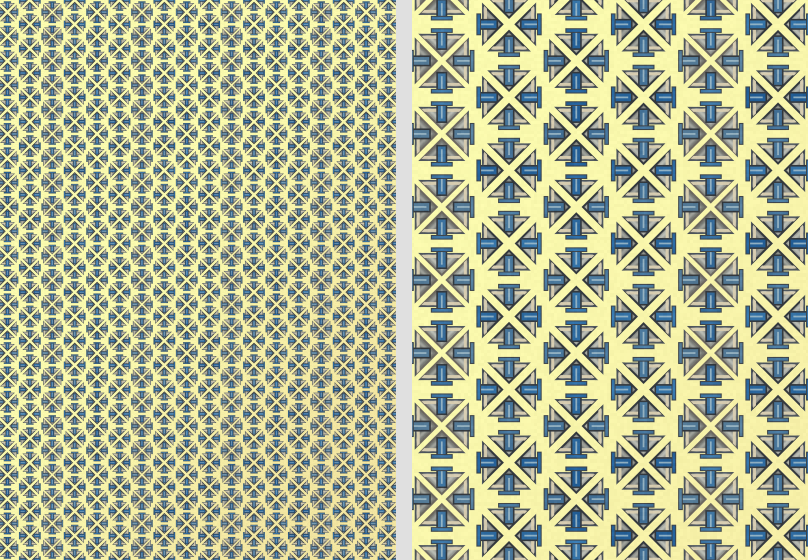
Left, the full canvas; right, a detail of the centre.
This pattern is drawn by a WebGL 1 fragment shader. Its source:

```glsl
precision highp float;
uniform vec2 u_resolution;

float hash(vec2 p) {
  return fract(sin(dot(p, vec2(127.1, 311.7))) * 43758.5453);
}

float fill(float d, float aa) {
  return 1.0 - smoothstep(-aa, aa, d);
}

float box(vec2 p, vec2 center, vec2 halfSize) {
  vec2 d = abs(p - center) - halfSize;
  return max(d.x, d.y);
}

// Four T-shaped arms separated by a pale diagonal cross
vec3 motif(vec2 q, float column, float seed, vec3 ground, float aa) {
  vec2 a = abs(q);
  vec2 w = vec2(min(a.x, a.y), max(a.x, a.y));
  float sideArm = step(a.y, a.x);
  float phase = mod(column, 4.0);
  float greyColumn = 1.0 - step(0.5, abs(phase - 2.0));
  float crossGap = mix(0.052, 0.034, greyColumn) + 0.006 * (seed - 0.5);
  float diagonal = (w.y - w.x) * 0.7071;

  vec3 charcoal = vec3(0.20, 0.22, 0.24);
  vec3 silver = vec3(0.66, 0.67, 0.64);
  vec3 blue = mix(vec3(0.13, 0.36, 0.58), vec3(0.30, 0.56, 0.74), seed * 0.5);
  float blueArm = mix(sideArm, 1.0 - sideArm, mod(column, 2.0));
  blue = mix(blue, vec3(0.36, 0.49, 0.58), 0.55 * blueArm + 0.25 * greyColumn);

  // Triangular arm with bevelled stripes along the cross
  float arm = max(w.y - 0.37, crossGap - diagonal);
  float shade = 0.9 + 0.12 * sin(diagonal * 70.0) + 0.08 * sign(q.x + q.y);
  vec3 c = mix(ground, silver * shade, fill(arm, aa));
  float edge = max(arm, diagonal - crossGap - 0.026);
  c = mix(c, mix(charcoal, vec3(0.42, 0.40, 0.37), greyColumn), fill(edge, aa));
  float rim = max(arm, 0.35 - w.y);
  c = mix(c, charcoal * 1.5, fill(rim, aa));
  float paleBar = max(arm + 0.01, abs(w.y - 0.322) - 0.02);
  c = mix(c, vec3(0.84, 0.80, 0.69), fill(paleBar, aa));

  // Stem with dark sides and a light ridge
  float stem = max(box(w, vec2(0.0, 0.29), vec2(0.075, 0.14)), crossGap - diagonal);
  c = mix(c, charcoal, fill(stem, aa));
  c = mix(c, blue, fill(stem + 0.022, aa));
  float ridge = box(w, vec2(0.0, 0.31), vec2(0.012, 0.10));
  c = mix(c, vec3(0.66, 0.76, 0.80), 0.8 * fill(ridge, aa));

  // Outer crossbar
  float cap = box(w, vec2(0.0, 0.415), vec2(0.15, 0.032));
  c = mix(c, charcoal * 1.2, fill(cap, aa));
  c = mix(c, blue * (1.1 - 0.8 * w.x), fill(cap + 0.014, aa));
  return c;
}

// Half-drop layout, measured in row heights
vec3 pattern(vec2 p, vec3 ground, float aa) {
  float x = (p.x - 0.305) / 0.9207;
  float column = floor(x + 0.5);
  float y = p.y - 0.5 * (1.0 - mod(column, 2.0));
  float row = floor(y + 0.5);
  vec2 q = vec2((x - column) * 0.9207, y - row);
  return motif(q, column, hash(vec2(column, row)), ground, aa);
}

void main() {
  vec2 uv = gl_FragCoord.xy / u_resolution;
  float pixel = 23.0 / u_resolution.y;
  vec2 p = gl_FragCoord.xy * pixel;

  // Ground yellows toward the lower right
  float aged = smoothstep(0.7, 1.8, uv.x + 1.0 - uv.y);
  vec3 ground = mix(vec3(0.98, 0.98, 0.68), vec3(0.95, 0.90, 0.63), aged);

  // Average a 3 by 3 grid of samples
  vec3 color = vec3(0.0);
  for (int j = 0; j < 3; j++) {
    for (int i = 0; i < 3; i++) {
      vec2 offset = (vec2(float(i), float(j)) - 1.0) / 3.0;
      color += pattern(p + offset * pixel, ground, pixel * 0.25);
    }
  }
  color /= 9.0;

  // Fine print grain
  color += 0.025 * (hash(floor(p * 22.0)) - 0.5);
  gl_FragColor = vec4(clamp(color, 0.0, 1.0), 1.0);
}
```
